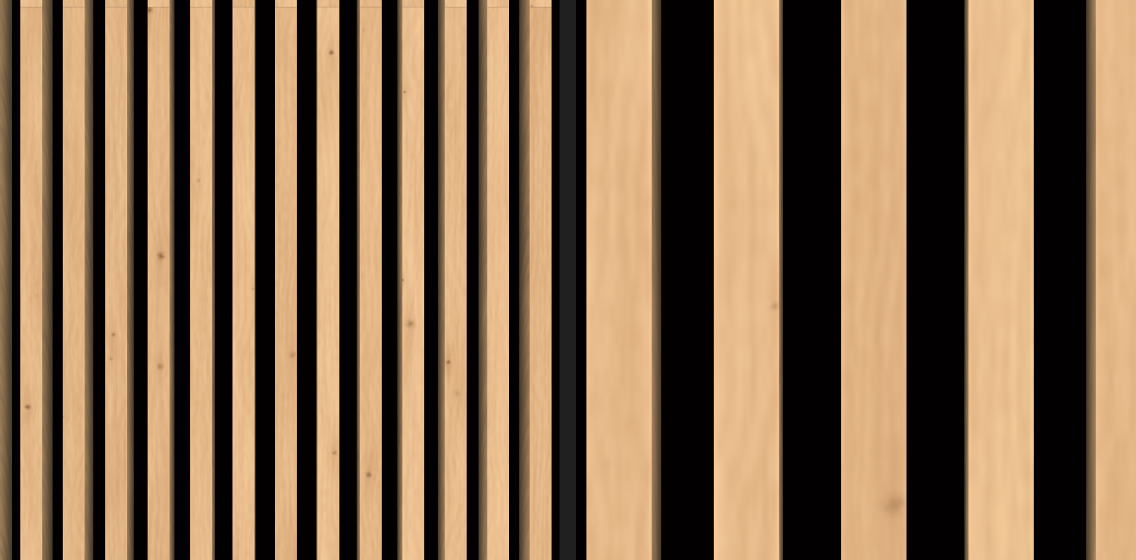
Left, the full canvas; right, a detail of the centre.
A Shadertoy shader for this pattern:

```glsl
// Vertical oak slats over a black backing, seen in one-point perspective.
// Each slat is a front band plus a shaded side that widens away from the
// vanishing line; stretched value noise and scattered knots make the wood.

const float PITCH = 0.07578;      // spacing of the slats
const float FIRST = 0.0365;       // left edge of slat zero
const float WIDTH = 0.0388;       // width of a slat front
const float VANISH = 0.509;       // x of the vanishing line
const float DEPTH = 0.043;        // pull of the back edges towards it
const float SEAM = 0.987;         // height of the board joint

const vec3 BACKING = vec3(0.008, 0.0, 0.0);
const vec3 OAK_LIGHT = vec3(0.945, 0.780, 0.590);
const vec3 OAK_DARK = vec3(0.825, 0.635, 0.450);
const vec3 KNOT = vec3(0.50, 0.34, 0.21);
const vec3 SIDE_LIT = vec3(0.60, 0.48, 0.345);
const vec3 SIDE_DEEP = vec3(0.27, 0.22, 0.16);

float hash(vec2 p) {
    return fract(sin(dot(p, vec2(127.1, 311.7))) * 43758.5453);
}

float noise(vec2 p) {
    vec2 i = floor(p), f = fract(p);
    f = f * f * (3.0 - 2.0 * f);
    return mix(mix(hash(i), hash(i + vec2(1, 0)), f.x),
               mix(hash(i + vec2(0, 1)), hash(i + vec2(1, 1)), f.x), f.y);
}

// Antialiased coverage of the interval lo..hi
float band(float x, float lo, float hi, float pixel) {
    return clamp((x - lo) / pixel + 0.5, 0.0, 1.0)
         * clamp((hi - x) / pixel + 0.5, 0.0, 1.0);
}

// Oak front; p.x runs from the left edge of the slat
vec3 oak(vec2 p, float seed) {
    vec2 offset = vec2(37.0, 61.0) * seed;
    float knot = 0.0, streak = 0.0, bend = 0.0;

    // Knots: dark core, long stain, and grain bent around them
    for (int i = 0; i < 3; i++) {
        vec2 key = vec2(seed, float(i) + 3.0);
        vec2 centre = vec2(WIDTH * hash(key + 0.3), hash(key + 7.7));
        float size = mix(0.0015, 0.0045, hash(key + 4.1));
        float strength = smoothstep(0.25, 1.0, hash(key + 9.2));
        vec2 d = (p - centre) / size;
        d.x += 0.8 * (noise(p * 220.0 + offset) - 0.5);
        knot += strength * exp(-dot(d, d) * 0.6);
        streak += strength * exp(-d.x * d.x * 0.15 - d.y * d.y * 0.006);
        bend += strength * size * d.x * exp(-dot(d, d) * 0.04);
    }

    // Broad tone, wavy growth rings, fibres and short flecks
    float x = p.x - 0.6 * bend;
    float tone = noise(vec2(x * 35.0, p.y * 6.0) + offset);
    float warp = noise(vec2(x * 25.0, p.y * 9.0) + offset + 11.0);
    float rings = 0.5 + 0.5 * sin(x * 420.0 + warp * 16.0);
    float fibre = noise(vec2(x * 260.0, p.y * 11.0) + offset);
    float fleck = noise(vec2(x * 330.0, p.y * 75.0) + offset);
    float board = hash(vec2(seed, 2.6));
    float dark = 0.30 * tone + 0.12 * rings + 0.24 * fibre + 0.20 * fleck
               + 0.30 * board - 0.18 + 0.45 * streak;

    vec3 colour = mix(OAK_LIGHT, OAK_DARK, clamp(dark, 0.0, 1.3));
    return mix(colour, KNOT, min(0.75 * knot, 0.85));
}

// Shaded side; t runs from the front edge (0) to the back (1)
vec3 slatSide(vec2 p, float t, float seed) {
    float curve = p.y * 65.0 + 7.0 * t * t;
    float grain = noise(vec2(t * 2.0 + seed * 19.0, curve));
    float patches = noise(vec2(seed * 5.0, p.y * 7.0));
    vec3 colour = mix(SIDE_LIT, SIDE_DEEP, smoothstep(-0.1, 1.15, t));
    return colour * (0.89 + 0.12 * grain + 0.10 * patches);
}

// Paint one slat over the colour behind it
vec3 paintSlat(vec3 behind, vec2 p, float id, float pixel) {
    float left = FIRST + id * PITCH;
    float right = left + WIDTH;
    float backLeft = min(left, mix(left, VANISH, DEPTH));
    float backRight = max(right, mix(right, VANISH, DEPTH));

    float t = p.x > 0.5 * (left + right)
        ? (p.x - right) / max(backRight - right, pixel)
        : (left - p.x) / max(left - backLeft, pixel);
    vec3 colour = mix(behind, slatSide(p, clamp(t, 0.0, 1.0), id),
                      band(p.x, backLeft, backRight, pixel));

    // The joint starts a new board and leaves a faint line
    vec2 local = vec2(p.x - left, p.y);
    vec3 front = oak(local, id + 40.0 * step(SEAM, p.y));
    front *= 1.0 - 0.10 * band(p.y, SEAM - 0.001, SEAM + 0.001, pixel);

    // Softly lit arrises
    float rim = min(local.x, WIDTH - local.x);
    front *= 1.0 + 0.04 * (1.0 - smoothstep(0.0005, 0.003, rim));
    return mix(colour, front, band(p.x, left, right, pixel));
}

void mainImage(out vec4 fragColor, in vec2 fragCoord) {
    vec2 p = fragCoord / iResolution.xy;
    float pixel = 1.0 / min(iResolution.x, iResolution.y);
    float id = floor((p.x - FIRST) / PITCH);

    // Only the slats on either side of this point can cover it
    vec3 colour = BACKING;
    for (int k = 0; k < 2; k++) {
        colour = paintSlat(colour, p, id + float(k), pixel);
    }
    fragColor = vec4(clamp(colour, 0.0, 1.0), 1.0);
}
```
